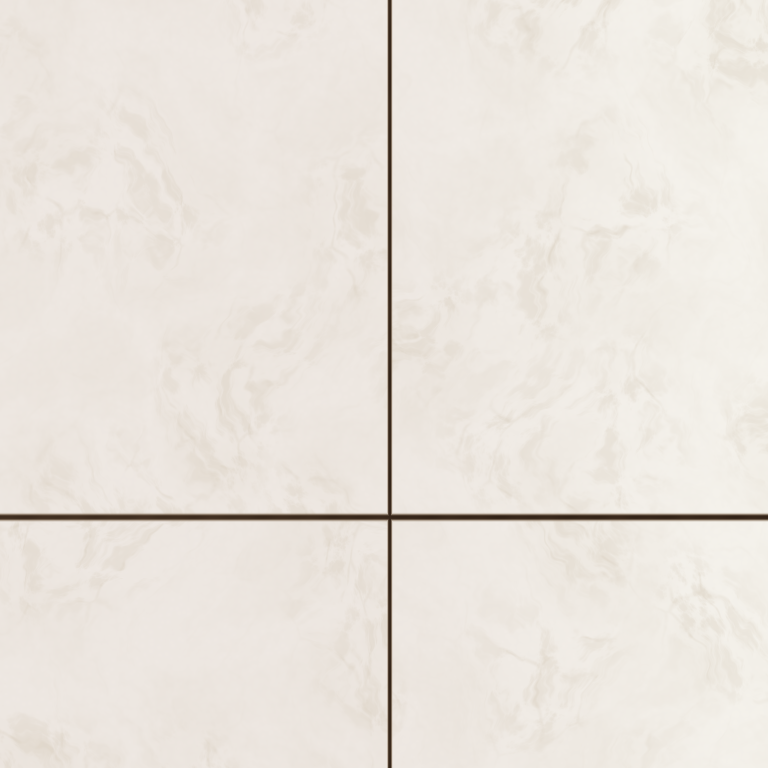
Give the GLSL for this texture, as a three.js fragment shader.

```glsl
// Large cream stone tiles with faint mottling, split by thin dark brown joints.
varying vec2 vUv;

// Layout, in canvas units
const vec2 CROSSING = vec2(0.5075, 0.3265);   // where the joints meet
const vec2 TILE_SIZE = vec2(0.70, 0.74);
const vec2 CORE_HALF = vec2(0.0013, 0.0018);  // dark centre: vertical, horizontal joint
const vec2 EDGE_HALF = vec2(0.0043, 0.0068);  // soft outer rim of each joint

// Colours
const vec3 STONE_COOL = vec3(0.932, 0.908, 0.886);
const vec3 STONE_LIGHT = vec3(0.960, 0.950, 0.925);
const vec3 STAIN = vec3(0.830, 0.785, 0.715);
const vec3 RIM = vec3(0.56, 0.48, 0.39);
const vec3 JOINT = vec3(0.19, 0.13, 0.085);

// Wear
const float CLOUD_AMOUNT = 0.10;
const float FLECK_AMOUNT = 0.24;
const float VEIN_AMOUNT = 0.20;
const float TILE_VARIATION = 0.006;

vec2 hash2(vec2 p) {
  vec3 q = fract(p.xyx * vec3(0.1031, 0.1030, 0.0973));
  q += dot(q, q.yzx + 33.33);
  return fract((q.xx + q.yz) * q.zy);
}

// Distances to the nearest and second nearest cell points
vec2 cellular(vec2 p) {
  vec2 cell = floor(p);
  vec2 nearest = vec2(8.0);
  for (int y = -1; y <= 1; y++) {
    for (int x = -1; x <= 1; x++) {
      vec2 neighbour = cell + vec2(float(x), float(y));
      float d = length(neighbour + hash2(neighbour) - p);
      nearest = d < nearest.x ? vec2(d, nearest.x) : vec2(nearest.x, min(nearest.y, d));
    }
  }
  return nearest;
}

// Layered sines that bend the stone pattern
vec2 warp(vec2 p) {
  vec2 offset = vec2(0.0);
  float amplitude = 0.030;
  float frequency = 13.0;
  for (int i = 0; i < 5; i++) {
    offset += amplitude * sin(frequency * (p.yx + offset.yx) + vec2(1.7, 4.1) * float(i + 1));
    p = mat2(0.8, 0.6, -0.6, 0.8) * p;
    amplitude *= 0.52;
    frequency *= 1.93;
  }
  return offset;
}

// Layered cellular blobs, about 0 to 1
float mottle(vec2 p) {
  float sum = 0.0;
  float weight = 0.5;
  for (int i = 0; i < 4; i++) {
    sum += weight * (1.0 - min(cellular(p).x, 1.0));
    p = mat2(0.8, 0.6, -0.6, 0.8) * p * 2.1 + 7.3;
    weight *= 0.55;
  }
  return sum;
}

vec3 stone(vec2 uv, vec2 tile) {
  vec2 tileHash = hash2(tile + 19.0);
  vec2 p = uv + tileHash * 5.0;
  vec2 bent = p + warp(p);

  // Broad light growing toward the right
  float light = smoothstep(0.40, 1.05, uv.x + 0.08 * (uv.y - 0.5));
  vec3 color = mix(STONE_COOL, STONE_LIGHT, light);
  color += TILE_VARIATION * (tileHash.x - 0.5);

  // Pale clouds, then small flecks and broken veins gathered in patches
  float cloud = smoothstep(0.38, 0.80, mottle(bent * 6.0));
  float patches = smoothstep(0.45, 0.85, 1.0 - cellular(bent * vec2(5.0, 4.0) + 3.0).x);
  float fleck = smoothstep(0.50, 0.78, mottle(bent * vec2(27.0, 21.0)));
  vec2 vein = cellular(bent * vec2(15.0, 9.0) + 11.0);
  float veinLine = 1.0 - smoothstep(0.0, 0.10, vein.y - vein.x);
  float broken = smoothstep(0.46, 0.72, mottle(p * 19.0 + 31.0));

  float stain = CLOUD_AMOUNT * cloud + FLECK_AMOUNT * fleck * (0.15 + patches)
              + VEIN_AMOUNT * veinLine * broken * (0.2 + 0.8 * patches);
  color = mix(color, STAIN, min(stain, 0.5));

  // Fine grain
  return color + 0.006 * (0.45 - cellular(p * 95.0).x);
}

void main() {
  vec2 fromCrossing = vUv - CROSSING;
  vec2 tile = floor(fromCrossing / TILE_SIZE);
  vec2 joint = abs(mod(fromCrossing + 0.5 * TILE_SIZE, TILE_SIZE) - 0.5 * TILE_SIZE);

  vec3 color = stone(vUv, tile);

  // Joints: brown bevelled rim, then dark core with slight wear along its length
  vec2 rim = 1.0 - smoothstep(CORE_HALF, EDGE_HALF, joint);
  vec2 core = 1.0 - smoothstep(CORE_HALF * 0.6, mix(CORE_HALF, EDGE_HALF, 0.6), joint);
  float wear = 0.5 + 0.25 * sin(vUv.x * 61.0 + vUv.y * 47.0) + 0.25 * sin(vUv.x * 143.0 - vUv.y * 97.0);
  float leftFade = 1.0 - smoothstep(0.2, 0.6, vUv.x);
  vec3 jointColor = JOINT + vec3(0.06, 0.05, 0.04) * (0.5 * wear + 0.7 * leftFade);
  color = mix(color, RIM, max(rim.x, rim.y));
  color = mix(color, jointColor, max(core.x, core.y));

  gl_FragColor = vec4(color, 1.0);
}
```
